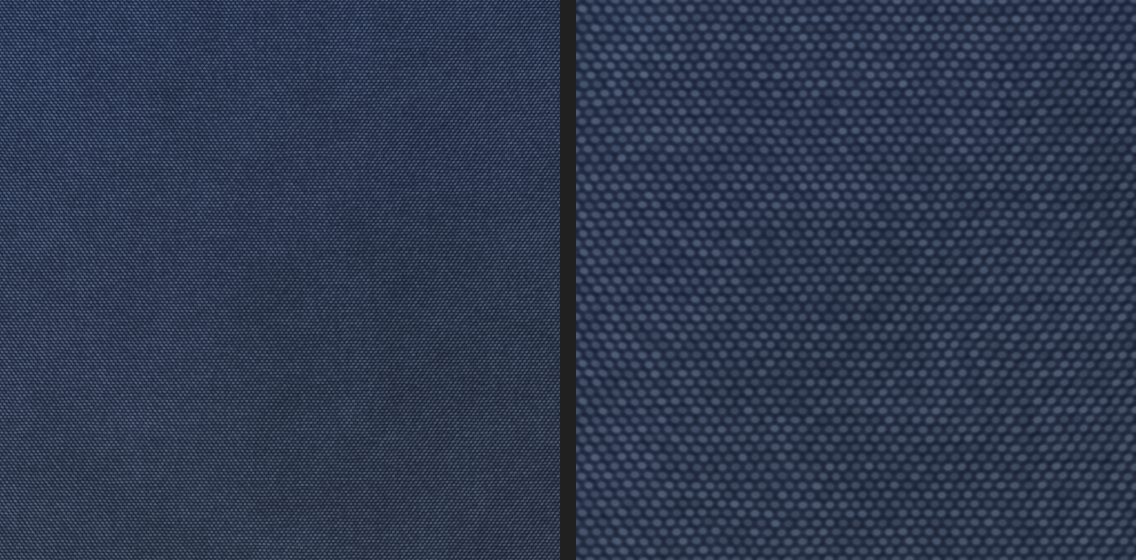
Left: the whole. Right: its middle third, enlarged.
Write a WebGL 2 fragment shader that draws this texture.

```glsl
#version 300 es
precision highp float;
// Fine navy woven cloth: staggered flat stitches whose diagonal lean turns across the width.
uniform vec2 u_resolution;
out vec4 outColor;

#define STITCHES_ACROSS 126.0
#define ROWS_DOWN 180.0
#define DIAGONAL_DEPTH 0.185
#define LEAN 0.07
#define ROW_DEPTH 0.19
#define ROUNDING 0.43
#define WARP 0.26
#define STITCH_VARIATION 0.22
#define GRAIN 0.22
#define GAP_COLOR vec3(0.118, 0.148, 0.218)
#define YARN_COLOR vec3(0.276, 0.324, 0.404)
#define BLUE_SHIFT vec3(-0.024, -0.015, 0.012)

const float TAU = 6.28319;

// Hash to a unit-range pair
vec2 hash2(vec2 p) {
    vec3 q = fract(p.xyx * vec3(0.1031, 0.1030, 0.0973));
    q += dot(q, q.yzx + 33.33);
    return fract((q.xx + q.yz) * q.zy);
}

float gradientDot(vec2 corner, vec2 offset) {
    float angle = TAU * hash2(corner).x;
    return dot(vec2(cos(angle), sin(angle)), offset);
}

// Gradient noise, roughly -0.7 to 0.7
float gradientNoise(vec2 p) {
    vec2 i = floor(p), f = fract(p);
    vec2 u = f * f * f * (f * (f * 6.0 - 15.0) + 10.0);
    vec2 e = vec2(1.0, 0.0);
    float low = mix(gradientDot(i, f), gradientDot(i + e, f - e), u.x);
    float high = mix(gradientDot(i + e.yx, f - e.yx), gradientDot(i + 1.0, f - 1.0), u.x);
    return mix(low, high, u.y);
}

// Yarn coverage: two crossing diagonals and the rows peak together on each stitch
float weave(vec2 uv, float pixel) {
    vec2 grid = uv * vec2(STITCHES_ACROSS, ROWS_DOWN);
    grid += WARP * vec2(gradientNoise(uv * 17.0), gradientNoise(uv * 23.0 + 40.0));
    grid.x += 0.12 * gradientNoise(uv * 60.0 + 5.0);
    vec2 diagonals = vec2(grid.x + 0.5 * grid.y, grid.x - 0.5 * grid.y);
    vec2 random = hash2(floor(diagonals + 0.5) + 300.0);

    // Falling diagonals lead on the left, rising ones on the right
    float turn = 1.0 - 2.0 * smoothstep(0.1, 0.9, uv.x);
    turn += 0.5 * gradientNoise(uv * 6.0 + 20.0);
    vec2 depth = vec2(DIAGONAL_DEPTH) + LEAN * vec2(turn, -turn);
    float height = dot(depth, cos(TAU * diagonals)) + ROW_DEPTH * cos(TAU * grid.y);

    // Flatten smoothly when stitches are too small to draw, then round off the tops
    height *= 1.0 - smoothstep(0.42, 0.6, pixel * ROWS_DOWN);
    float cover = smoothstep(-ROUNDING, ROUNDING, height + 0.01);
    return cover * (1.0 + STITCH_VARIATION * (2.0 * random.x - 1.0));
}

void main() {
    vec2 uv = gl_FragCoord.xy / u_resolution;
    float pixel = 1.0 / min(u_resolution.x, u_resolution.y);

    // Stitches, fibre grain and faint uneven threads
    float yarn = weave(uv, pixel);
    yarn += GRAIN * gradientNoise(uv * vec2(170.0, 190.0) + 11.0);
    yarn += 0.09 * gradientNoise(uv * vec2(9.0, 160.0));
    yarn += 0.05 * gradientNoise(uv * vec2(130.0, 7.0) + 70.0);
    vec3 color = mix(GAP_COLOR, YARN_COLOR, yarn);

    // Bluer towards the top left, darker through the middle right, with soft blotches
    float blueness = smoothstep(-0.1, 1.2, uv.y + 0.25 * (0.5 - uv.x));
    color += BLUE_SHIFT * blueness;
    float shade = 1.04 + 0.07 * (0.5 - uv.x) + 0.06 * (uv.y - 0.5);
    vec2 hollow = uv - vec2(0.75, 0.5);
    shade -= 0.07 * exp(-5.0 * dot(hollow, hollow));
    shade += 0.06 * gradientNoise(uv * 5.0 + 3.0) + 0.06 * gradientNoise(uv * 15.0 + 60.0);
    outColor = vec4(clamp(color * shade, 0.0, 1.0), 1.0);
}
```
